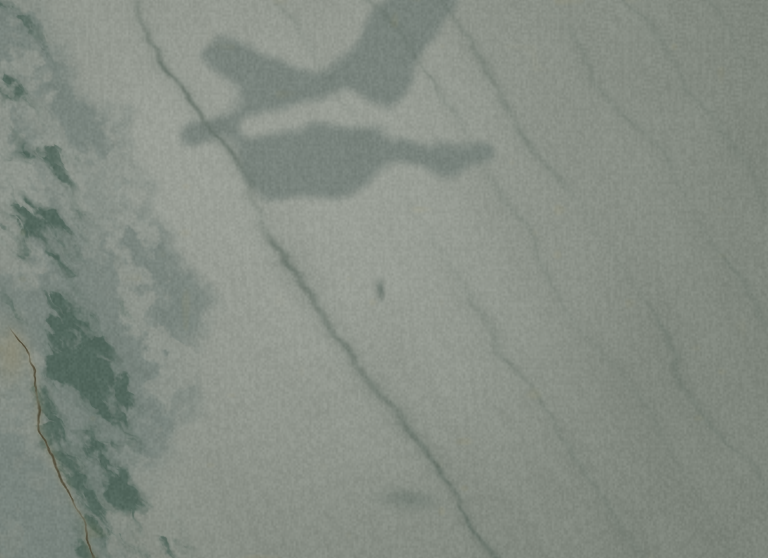
A Shadertoy shader for this texture:

```glsl
// Pale grey-green marble slab: a soft lit ground with broken slanted veins,
// a smoky cloud built from joined capsules, and a weathered left flank that
// carries dark green mineral flecks and a thin rusty crack.

float hash(vec2 p) {
    return fract(sin(dot(p, vec2(127.1, 311.7))) * 43758.5453);
}

float noise(vec2 p) {
    vec2 i = floor(p), f = fract(p);
    f = f * f * (3.0 - 2.0 * f);
    return mix(mix(hash(i), hash(i + vec2(1, 0)), f.x),
               mix(hash(i + vec2(0, 1)), hash(i + vec2(1, 1)), f.x), f.y);
}

float fbm(vec2 p) {
    float sum = 0.0, amp = 0.53;
    for (int i = 0; i < 4; i++) {
        sum += amp * noise(p);
        p = mat2(1.6, 1.2, -1.2, 1.6) * p + 7.3;
        amp *= 0.5;
    }
    return sum;
}

float capsule(vec2 p, vec2 a, vec2 b, float r) {
    vec2 pa = p - a, ba = b - a;
    return length(pa - ba * clamp(dot(pa, ba) / dot(ba, ba), 0.0, 1.0)) - r;
}

float smin(float a, float b) {
    float h = max(0.05 - abs(a - b), 0.0) / 0.05;
    return min(a, b) - h * h * 0.0125;
}

// Smoky cloud: arms and belly joined, with a pale band cut through
float cloud(vec2 p) {
    float d = capsule(p, vec2(0.51, 0.73), vec2(0.60, 0.722), 0.088);
    d = smin(d, capsule(p, vec2(0.67, 0.87), vec2(0.76, 1.01), 0.052));
    d = smin(d, capsule(p, vec2(0.40, 0.905), vec2(0.48, 0.86), 0.033));
    d = smin(d, capsule(p, vec2(0.46, 0.84), vec2(0.71, 0.855), 0.026));
    d = smin(d, capsule(p, vec2(0.34, 0.76), vec2(0.44, 0.78), 0.020));
    d = smin(d, capsule(p, vec2(0.64, 0.745), vec2(0.79, 0.72), 0.020));
    d = smin(d, capsule(p, vec2(0.81, 0.715), vec2(0.87, 0.73), 0.018));
    float band = capsule(p, vec2(0.445, 0.772), vec2(0.63, 0.808), 0.020);
    return max(d, -smin(band, capsule(p, vec2(0.63, 0.808), vec2(0.74, 0.785), 0.017)));
}

// Slanted vein starting at x on the top edge, breaking up along its run
float vein(vec2 p, float x, float width) {
    float t = 1.0 - p.y;
    float wander = 0.035 * (noise(vec2(t * 7.0, x * 91.0)) - 0.5)
                 + 0.022 * (noise(vec2(t * 19.0, x * 57.0)) - 0.5)
                 + 0.010 * (noise(vec2(t * 55.0, x * 23.0)) - 0.5);
    float d = 0.83 * (p.x - x - 0.66 * t - wander);
    float w = width * (0.5 + 1.0 * noise(vec2(t * 16.0, x * 33.0)));
    float fade = smoothstep(0.1, 0.75, noise(vec2(t * 8.0, x * 71.0)));
    fade *= 0.3 + 1.2 * fbm(p * 32.0);
    return (0.14 + 0.8 * fade) * (0.85 * exp(-d * d / (w * w)) + 0.3 * exp(-d * d / (12.0 * w * w)));
}

void mainImage(out vec4 fragColor, in vec2 fragCoord) {
    vec2 p = fragCoord / iResolution.y;
    float t = 1.0 - p.y;
    vec2 warp = vec2(fbm(p * 9.0), fbm(p * 9.0 + 40.0)) - 0.5;
    vec2 fine = vec2(fbm(p * 30.0 + 9.0), fbm(p * 30.0 + 70.0)) - 0.5;
    vec2 along = vec2(p.x - 0.66 * t, t);

    // Lit ground, dimming toward the lower right
    float dim = smoothstep(0.1, 1.05, length((p - vec2(0.42, 0.68)) * vec2(0.92, 1.0)));
    vec3 col = mix(vec3(0.600, 0.620, 0.588), vec3(0.490, 0.518, 0.482), dim);
    col += 0.030 * (fbm(along * vec2(11.0, 2.5)) - 0.5);
    col += 0.030 * (fbm(p * 6.0 + 11.0) - 0.5);

    // Weathered left flank with pale clouds left inside it
    float edge = min(0.09 + 0.50 * t, 0.34) - 0.12 * smoothstep(0.8, 0.92, t);
    float flankD = p.x - edge + 0.20 * warp.x + 0.03 * fine.x;
    float flank = 1.0 - smoothstep(-0.05, 0.025, flankD);
    float pale = smoothstep(0.48, 0.70, fbm(along * vec2(9.0, 5.0) + 20.0 + fine));
    col = mix(col, vec3(0.460, 0.506, 0.482), flank * (0.88 - 0.68 * pale));

    // Cloud
    float smoke = 1.0 - smoothstep(-0.013, 0.013, cloud(p + 0.03 * warp + 0.012 * fine));
    col = mix(col, vec3(0.460, 0.502, 0.478), smoke * 0.9);

    // Veins: one bold, the rest faint
    float veins = 0.85 * vein(p, 0.22, 0.0060);
    for (int i = 0; i < 6; i++) {
        float k = float(i);
        float strength = 0.24 + 0.22 * hash(vec2(k, 4.0));
        veins += strength * vein(p, 0.49 + 0.16 * k + 0.02 * sin(k * 2.4), 0.0055);
    }
    col = mix(col, vec3(0.38, 0.43, 0.395), min(veins, 1.0) * 0.8);

    // Green mineral flecks: a soft halo and a broken darker core
    float belt = (p.x - 0.25 * t + 0.02) / 0.095;
    float gather = exp(-belt * belt) * (0.5 + 0.5 * smoothstep(0.2, 0.75, t));
    vec2 clump = (p - vec2(0.135, 0.23) + 0.06 * warp) / vec2(0.055, 0.10);
    vec2 eye = (p - vec2(0.13, 0.215) + 0.02 * fine) / vec2(0.022, 0.028);
    float ring = exp(-dot(clump, clump)) - exp(-dot(eye, eye));
    float ore = fbm(along * vec2(30.0, 18.0) + 5.0 + fine) + 0.17 * gather + 0.20 * ring;
    float halo = smoothstep(0.53, 0.80, ore) * smoothstep(0.1, 0.6, gather);
    float core = smoothstep(0.70, 0.84, ore + 0.3 * fine.y) * smoothstep(0.1, 0.5, gather);
    col = mix(col, vec3(0.38, 0.445, 0.41), halo * 0.65);
    col = mix(col, vec3(0.30, 0.385, 0.345), core * 0.8);

    // Lone specks on the open ground
    vec2 s = (p - vec2(0.681, 0.48) + 0.01 * fine) / vec2(0.008, 0.017);
    vec2 b = (p - vec2(0.735, 0.10) + 0.03 * warp) / vec2(0.042, 0.016);
    col = mix(col, vec3(0.39, 0.44, 0.41), 0.75 * exp(-dot(s, s)) + 0.5 * exp(-dot(b, b)));
    float rustSpots = smoothstep(0.90, 1.0, noise(p * 24.0 + 60.0));
    col += vec3(0.012, 0.003, -0.016) * rustSpots;

    // Rusty crack, broken and jagged, with an ochre rim
    float c = t - 0.59;
    float path = 0.02 + 0.36 * c + 0.025 * sin(c * 22.0) * exp(-4.0 * c)
               + 0.02 * warp.y + 0.018 * fine.x;
    float crackD = abs(p.x - path) * 0.9;
    float open = smoothstep(-0.01, 0.02, c);
    float gap = smoothstep(0.2, 0.6, noise(vec2(t * 42.0, 8.0)));
    vec2 stain = (p - vec2(0.015, 0.37) + 0.04 * warp) / vec2(0.03, 0.045);
    col = mix(col, vec3(0.54, 0.52, 0.42), 0.5 * exp(-dot(stain, stain)));
    col = mix(col, vec3(0.56, 0.54, 0.44), 0.5 * open * exp(-crackD * 200.0));
    float line = 1.0 - smoothstep(0.0003, 0.0030, crackD);
    col = mix(col, vec3(0.29, 0.27, 0.20), open * line * (0.25 + 0.55 * gap));

    // Fine polished grain
    col += 0.042 * (noise(p * 250.0) - 0.5) + 0.026 * (noise(p * vec2(320.0, 110.0)) - 0.5);
    fragColor = vec4(col, 1.0);
}
```
